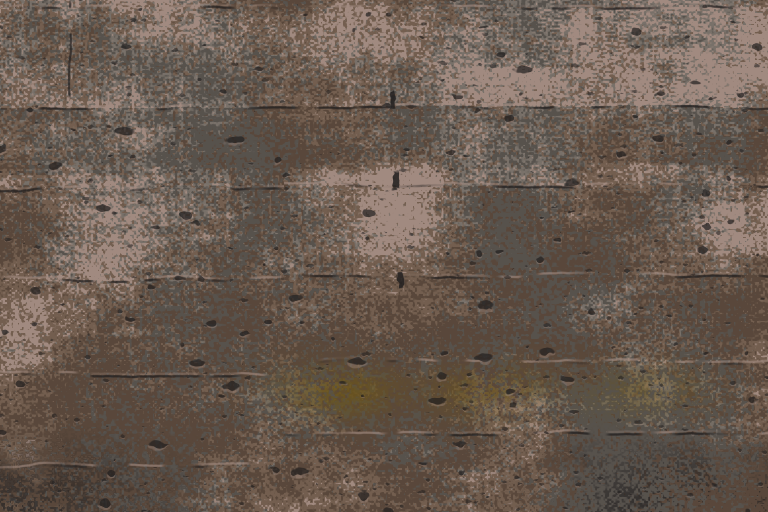
Write a Shadertoy shader that draws this texture.

```glsl
// Weathered board-marked concrete: six horizontal seams divide the wall into boards.
// Layered noise picks between warm, cool and pale cement, speckled by a fine grain;
// seams, pits, tie marks, ochre stains and grime are then laid on top.
#define GRAIN_FREQ 250.0
#define GRAIN_AMOUNT 0.34
#define PATCH_AMOUNT 0.85
#define PALE_LEVEL 0.65
#define SEAM_WIDTH 0.0022
#define SEAM_WOBBLE 0.016
#define PIT_DENSITY 0.2
#define STAIN_AMOUNT 0.85
#define JOINT_U 0.37

const vec3 DARK_BROWN = vec3(0.35, 0.28, 0.23);
const vec3 BROWN = vec3(0.45, 0.37, 0.31);
const vec3 GREY = vec3(0.34, 0.32, 0.30);
const vec3 PALE_GREY = vec3(0.47, 0.44, 0.41);
const vec3 PALE = vec3(0.63, 0.54, 0.50);
const vec3 OCHRE = vec3(0.42, 0.33, 0.10);
const vec3 SHADOW = vec3(0.13, 0.12, 0.12);

// Seam heights left and right of the board joint, and the tone of each board
const vec2 SEAMS[6] = vec2[6](vec2(0.988), vec2(0.791), vec2(0.632, 0.638),
    vec2(0.455, 0.461), vec2(0.268, 0.293), vec2(0.09, 0.152));
const float BOARD_TONE[7] = float[7](0.0, 0.05, -0.08, 0.02, -0.01, -0.03, -0.05);

float hash(vec2 p) {
    return fract(sin(dot(p, vec2(127.1, 311.7))) * 43758.5453);
}

float noise(vec2 p) {
    vec2 i = floor(p), f = fract(p);
    f = f * f * (3.0 - 2.0 * f);
    return mix(mix(hash(i), hash(i + vec2(1, 0)), f.x),
               mix(hash(i + vec2(0, 1)), hash(i + vec2(1, 1)), f.x), f.y);
}

float fbm(vec2 p) {
    float sum = 0.0, amp = 0.5;
    for (int i = 0; i < 5; i++) {
        sum += amp * noise(p);
        p = p * 2.07 + 17.3;
        amp *= 0.5;
    }
    return sum / 0.97;
}

float band(float d, float halfWidth, float blur) {
    return 1.0 - smoothstep(halfWidth - blur, halfWidth + blur, abs(d));
}

// Scattered pits: x is the dark hollow, y the lit lower lip
vec2 pits(vec2 p, float freq, float blur) {
    vec2 q = p * freq, cell = floor(q), result = vec2(0);
    for (int j = -1; j <= 1; j++)
    for (int i = -1; i <= 1; i++) {
        vec2 id = cell + vec2(i, j);
        float present = step(hash(id + 5.7), PIT_DENSITY);
        float radius = mix(0.06, 0.23, pow(hash(id + 9.1), 2.0));
        vec2 d = q - id - vec2(hash(id), hash(id + 31.4));
        d *= vec2(mix(0.5, 1.0, hash(id + 2.3)), 1.25);
        d += 0.15 * (vec2(noise(q * 5.0), noise(q * 5.0 + 40.0)) - 0.5);
        float soft = blur * freq;
        float hollow = 1.0 - smoothstep(radius - soft, radius + soft, length(d));
        float lip = 1.0 - smoothstep(radius - soft, radius + soft, length(d + vec2(0.0, radius * 0.7)));
        result = max(result, present * vec2(hollow, lip * (1.0 - hollow)));
    }
    return result;
}

void mainImage(out vec4 fragColor, in vec2 fragCoord) {
    vec2 p = fragCoord / iResolution.y;
    float u = fragCoord.x / iResolution.x;
    float blur = 0.8 / iResolution.y;
    float grain = noise(p * GRAIN_FREQ);

    // Seams: broken cracks under pale lips, with tie marks near the middle
    float boardTone = BOARD_TONE[0], crust = 0.0, crack = 0.0, lip = 0.0, tie = 0.0;
    for (int i = 0; i < 6; i++) {
        float row = float(i);
        float height = mix(SEAMS[i].x, SEAMS[i].y, step(JOINT_U, u));
        float d = p.y - height - SEAM_WOBBLE * (fbm(vec2(p.x * 9.0, row * 7.3)) - 0.5);
        if (d < 0.0) boardTone = BOARD_TONE[i + 1];
        float broken = smoothstep(0.35, 0.65, noise(vec2(p.x * 14.0, row * 13.0 + 3.0)));
        float chipped = smoothstep(0.3, 0.6, noise(vec2(p.x * 30.0, row * 5.0 + 8.5)));
        crack = max(crack, broken * chipped * band(d + 0.002, SEAM_WIDTH, blur));
        lip = max(lip, (1.0 - 0.6 * broken) * chipped * band(d - 0.003, SEAM_WIDTH, blur));
        if (i == 2) {
            float ragged = d + 0.05 * (fbm(p * vec2(9.0, 30.0)) - 0.5);
            crust = smoothstep(-0.003, 0.004, d) * (1.0 - smoothstep(0.02, 0.045, ragged));
        }
        if (i >= 1 && i <= 3) {
            vec2 m = vec2(p.x - 0.758 - 0.008 * row, d - 0.012 + 0.018 * step(2.5, row));
            m += 0.006 * (vec2(noise(p * 130.0), noise(p * 130.0 + 9.0)) - 0.5);
            tie = max(tie, band(m.x, 0.005, blur) * band(m.y, 0.016, blur));
        }
    }

    // Tone: cloudy patches, horizontal and vertical streaks, paler left, darker base
    float tone = 0.5 + PATCH_AMOUNT * (fbm(p * vec2(4.0, 5.5) + 2.0) - 0.5);
    tone += 0.10 * (noise(p * vec2(7.0, 95.0)) - 0.5) + 0.09 * (noise(p * vec2(65.0, 5.0)) - 0.5);
    tone += 0.18 * (fbm(p * 28.0) - 0.5) + GRAIN_AMOUNT * (grain - 0.5);
    tone += 0.11 * (1.0 - smoothstep(0.3, 0.6, u)) * smoothstep(0.25, 0.5, p.y);
    tone -= 0.07 * (1.0 - smoothstep(0.05, 0.35, p.y)) + 0.03 * smoothstep(0.5, 1.0, u);
    tone += boardTone + 0.15 * crust;

    // Cement colours
    float cool = fbm(p * 5.0 + 50.0) + 0.7 * (noise(p * GRAIN_FREQ * 0.8 + 77.0) - 0.5);
    cool += 0.12 * smoothstep(0.2, 0.7, u) - 0.12 - 0.2 * smoothstep(0.96, 1.0, u);
    vec3 warmCement = mix(DARK_BROWN, BROWN, smoothstep(0.40, 0.52, tone));
    vec3 coolCement = mix(GREY, PALE_GREY, smoothstep(0.45, 0.57, tone));
    vec3 col = mix(warmCement, coolCement, smoothstep(0.42, 0.58, cool));
    col = mix(col, PALE, smoothstep(PALE_LEVEL - 0.05, PALE_LEVEL + 0.05, tone));

    // Ochre stains below the fifth seam, fading to the right
    for (int k = 0; k < 3; k++) {
        vec2 d = (vec2(u, p.y) - vec2(0.44 + 0.2 * float(k), 0.235)) / vec2(0.075, 0.05);
        float stain = exp(-dot(d, d)) * (1.0 - 0.2 * float(k));
        stain *= smoothstep(0.2, 0.65, 0.5 * grain + 0.5 * fbm(p * 20.0));
        col = mix(col, OCHRE, STAIN_AMOUNT * stain);
    }

    // Grime speckles gathered in the lower corners
    float corner = (1.0 - smoothstep(0.0, 0.2, p.y)) * smoothstep(0.12, 0.45, abs(u - 0.45));
    float grime = corner * smoothstep(0.5, 0.75, 0.5 * grain + 0.6 * fbm(p * 9.0 + 6.0));
    col = mix(col, SHADOW, 0.75 * grime);

    // Upright joint at the upper left, then pits and seam relief
    float joint = band(p.x - 0.137 - 0.008 * (fbm(p.yy * 12.0) - 0.5), SEAM_WIDTH, blur);
    joint *= smoothstep(0.78, 0.82, p.y) * smoothstep(0.3, 0.6, noise(p.yy * 40.0));
    vec2 pit = max(pits(p, 22.0, blur), 0.8 * pits(p + 3.7, 48.0, blur));
    col = mix(col, PALE, 0.65 * max(lip, 0.6 * pit.y));
    col = mix(col, SHADOW, max(max(0.75 * crack, 0.7 * joint), max(0.7 * pit.x, 0.85 * tie)));
    fragColor = vec4(col, 1.0);
}
```
